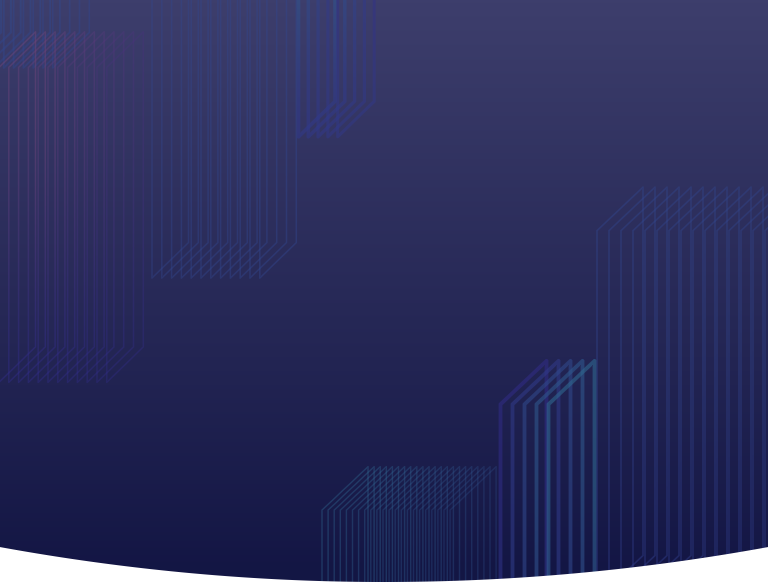
This background is drawn by a Shadertoy shader. Its source:

```glsl
// Night-blue gradient with clusters of outlined slabs hanging and rising,
// above a white curved foot. Each cluster repeats one slanted outline in
// a loop, measured as a distance to its four edges.

const vec2 GRID = vec2(768.0, 585.0);      // layout units, y runs downward
const vec3 SKY_TOP = vec3(0.238, 0.242, 0.422);
const vec3 SKY_BOTTOM = vec3(0.075, 0.085, 0.267);
const vec3 PAPER = vec3(1.0);
const vec3 BLUE = vec3(0.19, 0.27, 0.55);
const vec3 INDIGO = vec3(0.19, 0.17, 0.53);
const vec3 VIOLET = vec3(0.28, 0.19, 0.48);
const vec3 ROSE = vec3(0.44, 0.27, 0.48);
const vec3 TEAL = vec3(0.18, 0.40, 0.56);
const float ARC_LOW = 583.0;               // lowest point of the curved foot
const float ARC_RISE = 35.0;               // climb of the foot at both sides
const float ABOVE = -150.0;                // ends outside the canvas
const float BELOW = 750.0;

struct Cluster {
    float left;      // left edge of the first outline
    float top;       // upper end of the left edge
    float bottom;    // lower end of the left edge
    vec2 slant;      // step from the left edge to the right edge
    float spacing;
    int count;
    vec2 width;      // stroke of the first and last outline
    vec2 opacity;    // strength of the first and last outline
    vec3 first;
    vec3 last;
    vec3 foot;       // colour reached at the lower end
};

float segmentDistance(vec2 p, vec2 a, vec2 b) {
    vec2 along = b - a;
    float t = clamp(dot(p - a, along) / dot(along, along), 0.0, 1.0);
    return length(p - a - along * t);
}

// Distance to the outline of a slab with two vertical and two slanted edges
float slabDistance(vec2 p, vec2 a, vec2 b, vec2 slant) {
    float uprights = min(segmentDistance(p, a, b),
                         segmentDistance(p, a + slant, b + slant));
    float slopes = min(segmentDistance(p, a, a + slant),
                       segmentDistance(p, b, b + slant));
    return min(uprights, slopes);
}

void drawCluster(inout vec3 colour, vec2 p, float pixel, Cluster c) {
    float depth = smoothstep(0.15, 1.0, (p.y - c.top) / (c.bottom - c.top));
    for (int i = 0; i < c.count; i++) {
        float t = float(i) / float(c.count - 1);
        float x = c.left + c.spacing * float(i);
        float d = slabDistance(p, vec2(x, c.top), vec2(x, c.bottom), c.slant);
        float stroke = mix(c.width.x, c.width.y, t);
        float cover = clamp((0.5 * stroke - d) / pixel + 0.5, 0.0, 1.0);
        vec3 tint = mix(mix(c.first, c.last, t), c.foot, depth);
        colour = mix(colour, tint, cover * mix(c.opacity.x, c.opacity.y, t));
    }
}

void mainImage(out vec4 fragColor, in vec2 fragCoord) {
    vec2 uv = fragCoord / iResolution.xy;
    vec2 p = vec2(uv.x, 1.0 - uv.y) * GRID;
    float pixel = GRID.y / iResolution.y;

    // Sky
    vec3 colour = mix(SKY_BOTTOM, SKY_TOP, clamp(uv.y * 1.03 - 0.03, 0.0, 1.0));

    // Slabs hanging from the top
    vec2 upSmall = vec2(36.5, -35.5);
    drawCluster(colour, p, pixel, Cluster(-55.0, ABOVE, 68.0, upSmall, 9.8, 12,
        vec2(2.2, 1.5), vec2(0.5, 0.45), TEAL, BLUE, BLUE));
    drawCluster(colour, p, pixel, Cluster(-1.0, 67.5, 383.0, upSmall, 9.8, 12,
        vec2(1.5), vec2(0.48, 0.38), ROSE, VIOLET, INDIGO));
    drawCluster(colour, p, pixel, Cluster(152.0, ABOVE, 278.5, upSmall, 9.8, 12,
        vec2(1.5), vec2(0.42, 0.46), BLUE, BLUE, BLUE));
    drawCluster(colour, p, pixel, Cluster(298.5, ABOVE, 137.0, upSmall, 9.8, 5,
        vec2(3.6, 3.0), vec2(0.58, 0.5), TEAL, INDIGO, mix(BLUE, INDIGO, 0.5)));

    // Slabs rising from the bottom
    vec2 upLarge = vec2(46.0, -43.5);
    drawCluster(colour, p, pixel, Cluster(597.0, 231.0, 600.0, upLarge, 12.0, 16,
        vec2(1.6), vec2(0.46, 0.42), BLUE, BLUE, mix(BLUE, INDIGO, 0.3)));
    drawCluster(colour, p, pixel, Cluster(500.5, 405.0, BELOW, upLarge, 12.0, 5,
        vec2(3.8), vec2(0.55, 0.6), INDIGO, TEAL, BLUE));
    drawCluster(colour, p, pixel, Cluster(322.0, 511.0, BELOW, upLarge, 6.1, 22,
        vec2(1.4), vec2(0.42, 0.3), TEAL, mix(TEAL, BLUE, 0.6), BLUE));

    // Curved white foot
    float side = 2.0 * uv.x - 1.0;
    float arc = ARC_LOW - ARC_RISE * side * side;
    colour = mix(colour, PAPER, clamp((p.y - arc) / pixel + 0.5, 0.0, 1.0));

    fragColor = vec4(colour, 1.0);
}
```
